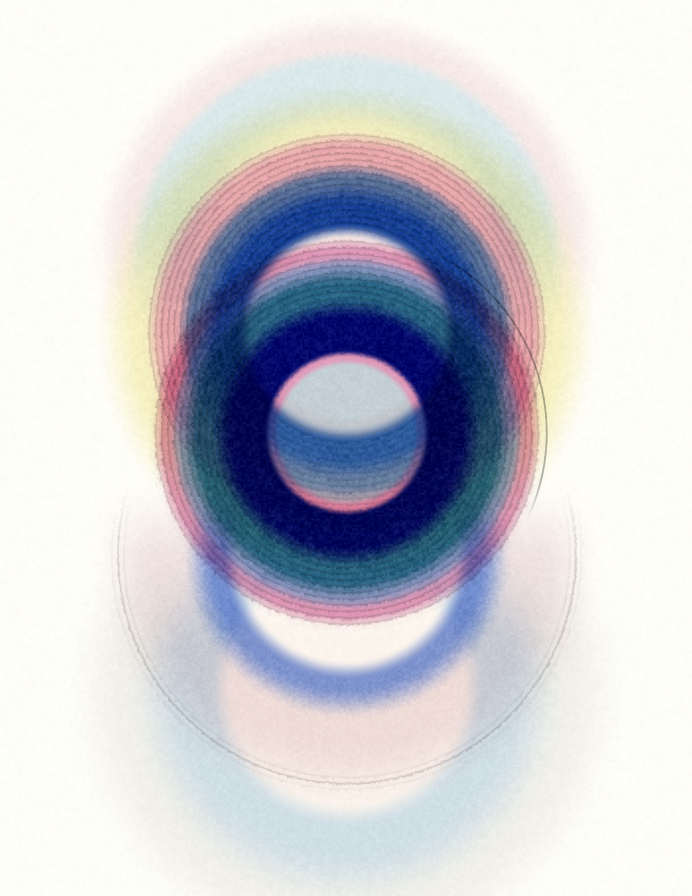
A Shadertoy shader for this background:

```glsl
// Overlapping soft pencil rings in navy, teal, rose and pale blue on grainy paper.

// Lengths are thousandths of the canvas height; ring centres lie on one axis.
const float AXIS_X = 1.0;
const float CORE_Y = 517.0;
const float UPPER_Y = 629.0;
const float HALO_Y = 700.0;
const float LOWER_Y = 381.0;
const float BASE_Y = 232.0;
const float LINE_PITCH = 7.0;
const float LINE_DEPTH = 0.13;
const float GRAIN_SIZE = 2.2;
const float GRAIN_DEPTH = 0.22;
const float OVERLAP_INK = 0.6;

const vec3 PAPER = vec3(0.995, 0.992, 0.970);
const vec3 CLEAR = vec3(1.0);
const vec3 MIST = vec3(0.77, 0.82, 0.86);
const vec3 NAVY = vec3(0.01, 0.03, 0.43);
const vec3 TEAL = vec3(0.16, 0.40, 0.54);
const vec3 LAVENDER = vec3(0.56, 0.60, 0.78);
const vec3 PINK = vec3(0.88, 0.61, 0.75);
const vec3 BLUE = vec3(0.09, 0.26, 0.61);
const vec3 SLATE = vec3(0.36, 0.45, 0.62);
const vec3 ROSE = vec3(0.92, 0.67, 0.70);
const vec3 CREAM = vec3(0.97, 0.95, 0.78);
const vec3 SKY = vec3(0.86, 0.92, 0.95);
const vec3 BLUSH = vec3(0.97, 0.92, 0.93);
const vec3 PERIWINKLE = vec3(0.50, 0.60, 0.87);
const vec3 ICE = vec3(0.82, 0.88, 0.93);

float hash(vec2 p) {
    p = fract(p * vec2(0.1031, 0.1137));
    p += dot(p, p.yx + 33.33);
    return fract((p.x + p.y) * p.x * 17.0);
}

float noise(vec2 p) {
    vec2 i = floor(p), f = fract(p);
    f = f * f * (3.0 - 2.0 * f);
    return mix(mix(hash(i), hash(i + vec2(1, 0)), f.x),
               mix(hash(i + vec2(0, 1)), hash(i + vec2(1, 1)), f.x), f.y);
}

// Change to the next ink between radii a and b.
vec3 shade(vec3 ink, vec3 next, float r, float a, float b) {
    return mix(ink, next, smoothstep(a, b, r));
}

float band(float r, float a, float b, float soft) {
    return smoothstep(a - soft, a + soft, r) * (1.0 - smoothstep(b - soft, b + soft, r));
}

// Fine concentric pencil strokes.
float strokes(float r, float a, float b) {
    float d = abs(fract(r / LINE_PITCH) - 0.5) * LINE_PITCH;
    return 1.0 - LINE_DEPTH * (1.0 - smoothstep(0.3, 2.2, d)) * band(r, a, b, 6.0);
}

vec3 coreRings(float r) {
    vec3 ink = shade(MIST, PINK, r, 74.0, 83.0);
    ink = shade(ink, NAVY, r, 84.0, 93.0);
    ink = shade(ink, TEAL, r, 126.0, 153.0);
    ink = shade(ink, LAVENDER, r, 165.0, 188.0);
    ink = shade(ink, PINK, r, 185.0, 200.0);
    return shade(ink, CLEAR, r, 203.0, 220.0) * strokes(r, 135.0, 217.0);
}

vec3 upperRings(float r) {
    vec3 ink = shade(CLEAR, BLUSH, r, 92.0, 104.0);
    ink = shade(ink, BLUE, r, 104.0, 122.0);
    ink = shade(ink, SLATE, r, 141.0, 171.0);
    ink = shade(ink, ROSE, r, 171.0, 192.0);
    ink = shade(ink, CREAM, r, 205.0, 228.0);
    return shade(ink, CLEAR, r, 230.0, 284.0) * strokes(r, 115.0, 224.0);
}

vec3 haloRings(float r) {
    vec3 ink = shade(CLEAR, SKY, r, 145.0, 195.0);
    ink = shade(ink, BLUSH, r, 228.0, 248.0);
    return shade(ink, CLEAR, r, 250.0, 292.0);
}

vec3 lowerRings(float r) {
    vec3 ink = shade(CLEAR, PERIWINKLE, r, 118.0, 140.0);
    ink = shade(ink, BLUSH * 0.98, r, 148.0, 186.0);
    return shade(ink, CLEAR, r, 210.0, 290.0) * strokes(r, 250.0, 260.0);
}

vec3 baseRings(float r) {
    vec3 ink = shade(vec3(0.99, 0.965, 0.955), ICE, r, 126.0, 156.0);
    ink = shade(ink, vec3(0.95, 0.95, 0.94), r, 180.0, 250.0);
    return shade(ink, CLEAR, r, 245.0, 318.0);
}

void mainImage(out vec4 fragColor, in vec2 fragCoord) {
    vec2 p = (fragCoord - vec2(0.5 * iResolution.x, 0.0)) / iResolution.y * 1000.0;
    p.x -= AXIS_X;
    float grain = noise(p / GRAIN_SIZE) * 0.65 + noise(p / (GRAIN_SIZE * 2.3)) * 0.35 - 0.5;
    float wobble = grain * 3.0;
    float coreR = length(p - vec2(0.0, CORE_Y));

    // Outer layers, each faded along the axis
    vec3 ink = upperRings(length(p - vec2(0.0, UPPER_Y)) + wobble);
    ink *= mix(CLEAR, haloRings(length(p - vec2(0.0, HALO_Y)) + wobble), smoothstep(610.0, 780.0, p.y));
    ink *= mix(CLEAR, lowerRings(length(p - vec2(0.0, LOWER_Y)) + wobble), 1.0 - smoothstep(370.0, 470.0, p.y));
    ink *= mix(CLEAR, baseRings(length(p - vec2(0.0, BASE_Y)) + wobble), 1.0 - smoothstep(270.0, 420.0, p.y));

    // Central rings soften the ink beneath them
    float covered = 1.0 - smoothstep(170.0, 212.0, coreR);
    ink = pow(ink, vec3(mix(1.0, OVERLAP_INK, covered))) * coreRings(coreR + wobble);

    // Thin arc on the right
    float arc = 1.0 - smoothstep(0.3, 1.8, abs(coreR - 223.0));
    ink *= 1.0 - 0.3 * arc * smoothstep(80.0, 130.0, p.x) * smoothstep(410.0, 470.0, p.y);

    // Paper tooth shows most where ink is dense
    float density = 1.0 - dot(ink, vec3(0.333));
    vec3 color = PAPER * ink + grain * GRAIN_DEPTH * (0.1 + density * (1.0 - 0.5 * density));
    fragColor = vec4(clamp(color, 0.0, 1.0), 1.0);
}
```
